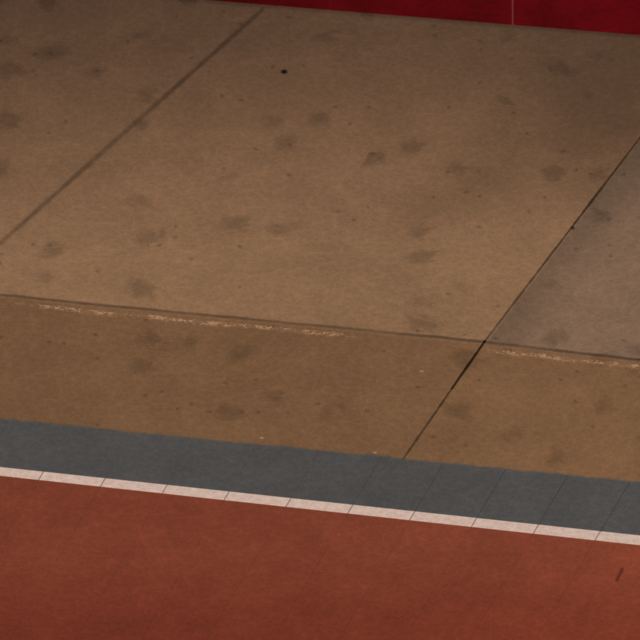
A Shadertoy shader for this texture:

```glsl
// Weathered concrete slabs between a red wall and a tiled floor with a white stripe.
// Slanted half-planes place the bands, segment distances cut the joints, and
// layered sines with cellular noise weather the surfaces.

const vec3 CONCRETE_DARK  = vec3(0.342, 0.250, 0.188);
const vec3 CONCRETE_LIGHT = vec3(0.540, 0.406, 0.296);
const vec3 APRON          = vec3(0.476, 0.346, 0.240);
const vec3 GREY_SLAB      = vec3(0.485, 0.383, 0.308);
const vec3 BLUE_TILE      = vec3(0.306, 0.296, 0.288);
const vec3 RED_TILE       = vec3(0.482, 0.238, 0.168);
const vec3 STRIPE         = vec3(0.795, 0.685, 0.625);
const vec3 WALL           = vec3(0.310, 0.036, 0.050);
const vec3 CHIP           = vec3(0.680, 0.520, 0.390);

const vec2 CROSSING   = vec2(0.757, 0.466);  // where the two main joints meet
const float TILE_STEP = 0.0967;              // tile width along the stripe
const float TILE_LEAN = 0.56;                // sideways lean of tile seams
const float EDGE      = 0.0014;              // softness of painted borders
const float GRAIN     = 0.075;

float hash(vec2 p) {
    vec3 q = fract(vec3(p.xyx) * 0.1031);
    q += dot(q, q.yzx + 33.33);
    return fract((q.x + q.y) * q.z);
}

// Warped, rotated sine layers, roughly -1 to 1
float mottle(vec2 p) {
    float sum = 0.0, amp = 0.5;
    for (int i = 0; i < 7; i++) {
        p = mat2(0.8, 0.6, -0.6, 0.8) * p * 1.75 + 0.7 * sin(p.yx * 1.3) + 1.7;
        sum += amp * sin(p.x) * sin(p.y);
        amp *= 0.72;
    }
    return sum;
}

// Cellular noise: distance to the nearest point, and that point's random id
vec2 cells(vec2 p) {
    vec2 base = floor(p), best = vec2(9.0, 0.0);
    for (int i = 0; i < 9; i++) {
        vec2 cell = base + vec2(i % 3 - 1, i / 3 - 1);
        float id = hash(cell);
        float d = length(cell + vec2(id, hash(cell + 19.0)) - p);
        if (d < best.x) best = vec2(d, id);
    }
    return best;
}

float segment(vec2 p, vec2 a, vec2 b) {
    vec2 d = b - a;
    return length(p - a - d * clamp(dot(p - a, d) / dot(d, d), 0.0, 1.0));
}

float line(float dist, float width, float soft) {
    return 1.0 - smoothstep(width, width + soft, dist);
}

float blob(vec2 d) { return exp(-dot(d, d)); }

void mainImage(out vec4 fragColor, in vec2 fragCoord) {
    vec2 p = fragCoord / iResolution.xy;
    float edge = max(EDGE, 1.0 / iResolution.y);
    float x = p.x;

    // Signed heights above the slanted borders
    float wall = p.y - (1.0264 - 0.081 * x);
    float cross = p.y - CROSSING.y + (x - CROSSING.x) * (x < CROSSING.x ? 0.0965 : 0.117);
    float blueTop = p.y - (0.346 - 0.099 * x);
    float stripeTop = p.y - (0.2705 - 0.107 * x);
    float stripeLow = p.y - (0.2565 - 0.1085 * x);

    // Surface variation from broad clouds down to grain
    float broad = mottle(p * vec2(3.0, 5.0) + 2.0);
    float fine = mottle(p * vec2(17.0, 28.0) + 5.0);
    vec2 q = p + 0.006 * vec2(fine, broad);
    float grain = cells(q * vec2(75.0, 120.0)).x + cells(q * vec2(180.0, 240.0)).x - 1.0;

    // Concrete slabs, brightest near the front joint
    float light = smoothstep(1.06, 0.56, p.y + 0.12 * (x - 0.5) * (x - 0.5));
    vec3 col = mix(CONCRETE_DARK, CONCRETE_LIGHT, light);
    float rightSide = x - CROSSING.x - (p.y - CROSSING.y) * 0.755;
    vec3 grey = GREY_SLAB * (0.84 + 0.16 * smoothstep(0.0, 0.10, rightSide));
    col = mix(col, grey, 0.8 * smoothstep(0.0, 0.008, rightSide));
    col *= 1.0 - 0.15 * blob((p - vec2(0.96, 0.82)) * vec2(7.0, 8.0));
    vec2 stain = mat2(0.9, -0.43, 0.43, 0.9) * (p - vec2(0.72, 0.70));
    col *= 1.0 - 0.09 * blob(stain * vec2(7.0, 22.0));
    col = mix(APRON * (0.94 + 0.07 * x), col, smoothstep(-0.008, 0.004, cross));
    col *= 1.0 + 0.035 * broad + 0.038 * fine;

    // Irregular smudges, then a few faint pits
    vec2 smudge = cells(q * vec2(14.0, 24.0) + 3.0);
    col *= 1.0 - 0.12 * step(smudge.y, 0.22) * line(smudge.x + 0.25 * fine, 0.0, 0.42);
    vec2 pit = cells(q * vec2(40.0, 58.0));
    col *= 1.0 - 0.16 * step(pit.y, 0.06) * line(pit.x, 0.0, 0.25);

    // Joints fade in and out along their length
    float wear = 0.85 + 0.3 * mottle(p * 9.0 + 3.0);
    float rough = 0.0008 * fine;
    float jointA = segment(p, vec2(0.410, 0.985), vec2(-0.01, 0.611)) + rough;
    float upperB = segment(p, vec2(1.01, 0.798), CROSSING) + rough;
    float lowerB = segment(p, CROSSING, vec2(0.630, 0.283)) + rough;
    col *= 1.0 - 0.26 * wear * line(jointA, 0.0, 0.0065);
    col *= 1.0 - 0.30 * wear * line(abs(cross + rough), 0.0, 0.0040);
    col *= 1.0 - 0.50 * wear * line(upperB, 0.0, 0.0032);
    col *= 1.0 - 0.42 * wear * line(lowerB, 0.0, 0.0032);
    col *= 1.0 - 0.40 * line(segment(p, CROSSING, vec2(0.706, 0.393)), 0.0, 0.0032);

    // Chipped edge below the cross joint
    float worn = smoothstep(0.0, 0.10, x) * smoothstep(0.58, 0.50, x) + smoothstep(0.757, 0.77, x);
    float chip = line(abs(cross + 0.0115 + 0.002 * fine), 0.0, 0.0058);
    float broken = smoothstep(-0.5, 0.5, mottle(p * vec2(35.0, 50.0)) + 1.5 * grain);
    col = mix(col, CHIP, chip * worn * (0.2 + 0.6 * broken));

    // Loose dark and pale bits
    col *= 1.0 - 0.75 * line(length((p - vec2(0.444, 0.888)) * vec2(0.8, 1.2)), 0.001, 0.005);
    col *= 1.0 - 0.5 * line(length(p - vec2(0.895, 0.644)), 0.0, 0.005);
    vec2 bits[3] = vec2[3](vec2(0.409, 0.316), vec2(0.659, 0.420), vec2(0.586, 0.293));
    for (int i = 0; i < 3; i++)
        col = mix(col, CHIP, 0.75 * line(length((p - bits[i]) * vec2(0.7, 1.2)), 0.0, 0.004));

    // Tiled floor: blue band, red field, leaning seams
    float along = x - TILE_LEAN * stripeTop - 0.068;
    float seam = abs(fract(along / TILE_STEP + 0.5) - 0.5) * TILE_STEP;
    float seamLine = line(seam, 0.0, 0.0022);
    vec3 blue = BLUE_TILE * (1.0 + 0.035 * broad + 0.03 * fine);
    blue *= 1.0 - seamLine * mix(0.03, 0.12, smoothstep(0.3, 0.9, x));
    vec3 red = RED_TILE * (0.95 + 0.10 * x + 0.055 * broad + 0.045 * fine);
    red *= mix(vec3(0.96, 0.88, 0.86), vec3(1.0), smoothstep(0.0, 0.16, p.y));
    red *= 1.0 - 0.05 * seamLine * wear;
    red *= 1.0 - 0.3 * line(segment(p, vec2(0.964, 0.094), vec2(0.972, 0.110)), 0.0, 0.005);
    vec3 white = STRIPE * (1.0 - 0.25 * seamLine);
    col = mix(blue, col, smoothstep(-0.003, 0.003, blueTop + 0.0012 * fine));
    col = mix(white, col, smoothstep(-edge, edge, stripeTop));
    col = mix(red, col, smoothstep(-edge, edge, stripeLow));

    // Red wall with a pale panel seam and a shaded foot
    vec3 paint = WALL * (0.78 + 0.32 * x + 0.14 * fine);
    paint = mix(paint, CHIP * 0.65, 0.5 * line(abs(x - 0.801), 0.0, 0.0028));
    col *= 1.0 - 0.18 * line(abs(wall), 0.0, 0.009);
    col = mix(col, paint, smoothstep(-edge, edge, wall));

    fragColor = vec4(clamp(col * (1.0 + GRAIN * grain), 0.0, 1.0), 1.0);
}
```
